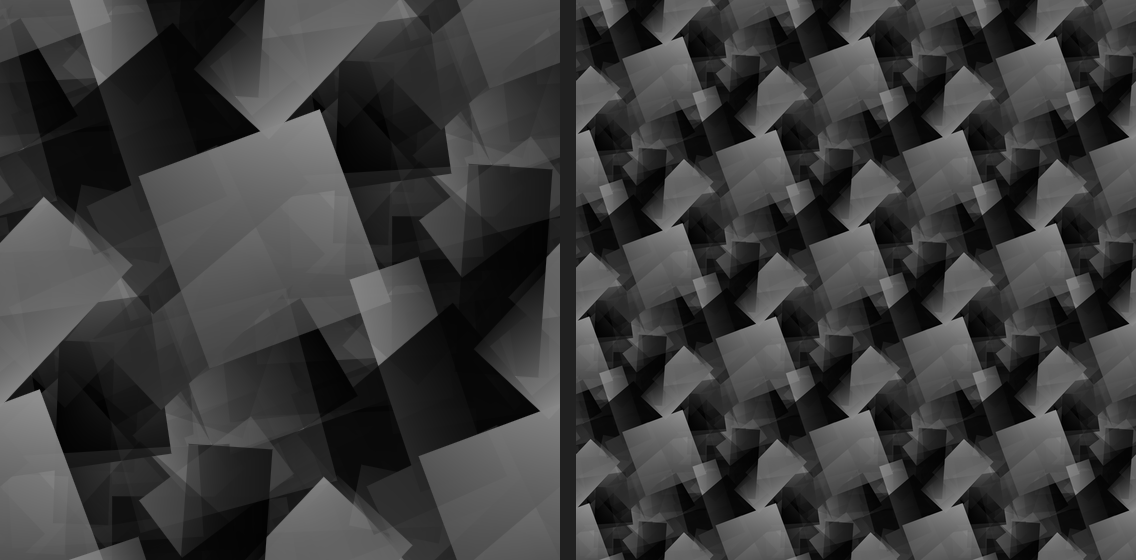
Left: one tile. Right: repeated 3 by 3.
A three.js fragment shader for this background:

```glsl
#define SHEETS 84
#define SIZE_MIN 0.045
#define SIZE_MAX 0.205
#define DARK 0.01
#define LIGHT 0.58
#define BASE 0.22
#define STRONG 0.97
#define FAINT 0.22
#define EDGE 0.002
#define SEED 3.7

varying vec2 vUv;

vec4 hash4(float n) {
  return fract(sin((n + SEED) * vec4(12.9898, 78.233, 39.346, 27.171)) * 43758.5453);
}

// Nearest offset on a lattice that repeats by (1,0), (0,1) and (0.5,0.5)
vec2 wrapOffset(vec2 d) {
  vec2 diagonal = fract(vec2(d.x + d.y, d.x - d.y) + 0.5) - 0.5;
  return 0.5 * vec2(diagonal.x + diagonal.y, diagonal.x - diagonal.y);
}

vec2 rotate(vec2 p, float angle) {
  float c = cos(angle), s = sin(angle);
  return vec2(c * p.x + s * p.y, c * p.y - s * p.x);
}

// Sheets take turns at a diagonal, a gentle, a nearly level and a free lean
float sheetAngle(float id, float lean, float turn) {
  float family = mod(floor(0.5 * id), 4.0);
  float degrees = family < 0.5 ? 43.0 : (family < 1.5 ? 24.0 : (family < 2.5 ? 3.0 : 90.0 * lean));
  return radians(degrees + 14.0 * (lean - 0.5) + 90.0 * floor(4.0 * turn));
}

// Lay one translucent rectangle over the grey below it
float laySheet(float below, vec2 p, float id) {
  vec4 shape = hash4(id);
  vec4 look = hash4(id + 131.0);

  // Evenly spread centres with a little jitter
  vec2 spread = fract(id * vec2(0.7549, 0.5698)) + 0.3 * look.xy;
  vec2 centre = 0.5 * vec2(spread.x + spread.y, spread.x - spread.y);
  vec2 halfSize = mix(vec2(SIZE_MIN), vec2(SIZE_MAX), shape.xy);
  vec2 q = rotate(wrapOffset(p - centre), sheetAngle(id, shape.z, look.y));

  vec2 outside = abs(q) - halfSize;
  float cover = clamp(0.5 - max(outside.x, outside.y) / EDGE, 0.0, 1.0);

  // Opacity fades along one side, tone along the other
  vec2 along = clamp(0.5 + 0.5 * q / halfSize, 0.0, 1.0);
  float fade = mix(1.0, mix(0.05, 0.6, look.z), along.y);
  float strength = mod(id, 2.0) < 0.5 ? STRONG : FAINT * (0.3 + look.w);
  float bright = smoothstep(0.34, 0.72, fract(id * 0.618 + 0.25 * shape.w));
  float tone = mix(DARK, LIGHT, bright) * mix(1.0, 0.65, along.x);

  return mix(below, tone, cover * fade * strength);
}

void main() {
  float grey = BASE;
  for (int i = 0; i < SHEETS; i++) {
    grey = laySheet(grey, vUv, float(i));
  }
  gl_FragColor = vec4(vec3(grey), 1.0);
}
```
